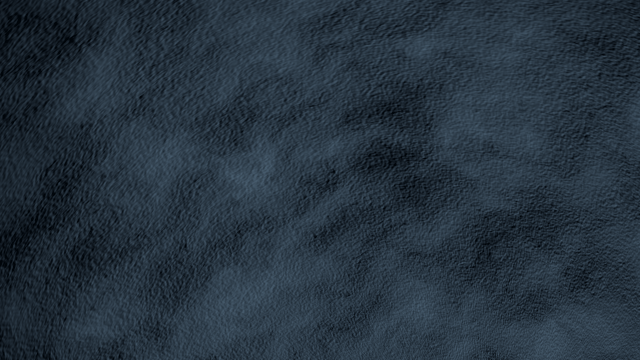
Write a Shadertoy shader that draws this texture.

```glsl
// Dark slate-blue trowelled plaster with sweeping worn bands, fine relief and a shaded left edge.

const vec3 SHADOW_BLUE = vec3(0.05, 0.08, 0.11);
const vec3 LIGHT_BLUE = vec3(0.23, 0.30, 0.36);

const float BASE_TONE = 0.62;
const float PATCH_SCALE = 2.8;
const float PATCH_CONTRAST = 0.8;
const vec2 SWEEP_CENTER = vec2(1.4, -0.41);
const float SWEEP_RADIUS = 1.09;
const vec2 SWEEP_SCALE = vec2(2.6, 8.5);
const float SWEEP_CONTRAST = 0.8;
const float MOTTLE_SCALE = 22.0;
const float MOTTLE_CONTRAST = 0.3;
const vec2 GRAIN_SCALE = vec2(100.0, 140.0);
const float GRAIN_CONTRAST = 0.43;
const vec2 LIGHT_OFFSET = vec2(-0.35, 0.45);
const float PIT_DEPTH = 0.4;
const float EDGE_SHADE = 0.5;
const float TOP_SHADE = 0.22;

vec2 gradientAt(vec2 cell) {
    vec3 h = fract(cell.xyx * vec3(0.1031, 0.1030, 0.0973));
    h += dot(h, h.yzx + 33.33);
    float angle = 6.28318 * fract((h.x + h.y) * h.z);
    return vec2(cos(angle), sin(angle));
}

float gradientNoise(vec2 p) {
    vec2 cell = floor(p);
    vec2 f = p - cell;
    vec2 blend = f * f * f * (f * (f * 6.0 - 15.0) + 10.0);
    vec2 e = vec2(0.0, 1.0);
    float a = dot(gradientAt(cell), f);
    float b = dot(gradientAt(cell + e.yx), f - e.yx);
    float c = dot(gradientAt(cell + e.xy), f - e.xy);
    float d = dot(gradientAt(cell + e.yy), f - e.yy);
    return mix(mix(a, b, blend.x), mix(c, d, blend.x), blend.y);
}

float fbm(vec2 p) {
    float sum = 0.0;
    float amplitude = 0.5;
    for (int i = 0; i < 5; i++) {
        sum += amplitude * gradientNoise(p);
        p = mat2(1.6, 1.2, -1.2, 1.6) * p + 7.3;
        amplitude *= 0.58;
    }
    return sum;
}

// Coordinates along and across the circular trowel strokes.
vec2 sweepCoords(vec2 p) {
    vec2 d = p - SWEEP_CENTER;
    return vec2(atan(d.x, d.y) * SWEEP_RADIUS, length(d));
}

// Surface height: fine crust over slightly larger lumps.
float plasterHeight(vec2 p) {
    return gradientNoise(p) + 0.5 * gradientNoise(p * 1.47 + 19.1) + 0.6 * gradientNoise(p * 0.56 + 47.3);
}

float softSpot(vec2 p, vec2 center, vec2 size) {
    vec2 d = (p - center) / size;
    return exp(-dot(d, d));
}

void mainImage(out vec4 fragColor, in vec2 fragCoord) {
    vec2 uv = fragCoord / iResolution.y;
    float aspect = iResolution.x / iResolution.y;
    vec2 warp = vec2(fbm(uv * 4.0 + 3.7), fbm(uv * 4.0 + 41.2));
    vec2 p = uv + 0.12 * warp;
    vec2 sweep = sweepCoords(p);

    // Cloudy patches and worn bands following the strokes.
    float patches = fbm(p * PATCH_SCALE + 12.4) * PATCH_CONTRAST;
    float bands = fbm(sweep * SWEEP_SCALE + 5.6) * SWEEP_CONTRAST;
    float bandZone = mix(0.55, 1.15, softSpot(uv, vec2(1.0, 0.52), vec2(0.6, 0.4)));
    float wear = patches + bands * bandZone;

    // Smooth bare areas.
    wear += 0.16 * softSpot(p, vec2(1.18, 0.88), vec2(0.25, 0.1));
    wear += 0.12 * softSpot(p, vec2(0.42, 0.72), vec2(0.2, 0.2));

    // Ragged mottling along the strokes, strongest where the surface is worn.
    float roughZone = smoothstep(0.2, -0.2, wear);
    float mottle = fbm(sweep * MOTTLE_SCALE * vec2(0.7, 1.3) + 61.0);
    wear += mottle * MOTTLE_CONTRAST * mix(0.6, 1.2, roughZone);

    // Side-lit relief, rougher where the surface is dark.
    vec2 grainPos = sweepCoords(uv + 0.015 * warp) * GRAIN_SCALE;
    float relief = plasterHeight(grainPos) - plasterHeight(grainPos + LIGHT_OFFSET);
    float roughness = mix(0.75, 1.25, roughZone);

    // Short dark pits and creases gathered in rough areas.
    float pitNoise = gradientNoise(grainPos * vec2(0.4, 0.65) + 83.0);
    float pits = smoothstep(0.28, 0.55, pitNoise) * mix(0.15, 1.0, roughZone);

    // Uneven shade at the left, the top and the right corners.
    float leftShade = EDGE_SHADE * (1.0 - smoothstep(-0.08, 0.42, p.x));
    float topShade = TOP_SHADE * smoothstep(0.76, 1.06, p.y);
    topShade *= 1.0 - 0.8 * softSpot(uv, vec2(1.1, 0.95), vec2(0.3, 0.3));
    float rightShade = 0.15 * smoothstep(aspect - 0.3, aspect, uv.x) * abs(uv.y * 2.0 - 0.9);

    float tone = BASE_TONE + wear - leftShade - topShade - rightShade;
    tone += relief * roughness * GRAIN_CONTRAST - pits * PIT_DEPTH;
    tone = clamp(tone, -0.28, 1.25);
    fragColor = vec4(max(mix(SHADOW_BLUE, LIGHT_BLUE, tone), 0.0), 1.0);
}
```
